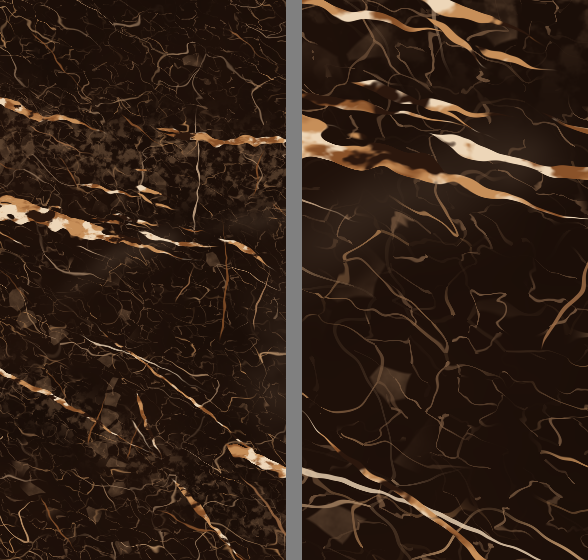
Left, the full canvas; right, a detail of the centre.
This texture is drawn by a Shadertoy shader. Its source:

```glsl
// Dark brown marble with a web of fine cracks, golden mineral veins and grey haze
const vec3 GROUND = vec3(0.105, 0.056, 0.032);
const vec3 UMBER = vec3(0.38, 0.28, 0.20);
const vec3 RUST = vec3(0.54, 0.32, 0.16);
const vec3 GOLD = vec3(0.78, 0.56, 0.35);
const vec3 CREAM = vec3(0.93, 0.84, 0.72);
const vec3 HAZE = vec3(0.29, 0.225, 0.175);

float hash(vec2 p) {
    vec3 q = fract(p.xyx * 0.1031);
    q += dot(q, q.yzx + 33.33);
    return fract((q.x + q.y) * q.z);
}

vec2 hash2(vec2 p) { return vec2(hash(p), hash(p + 57.0)); }

float noise(vec2 p) {
    vec2 i = floor(p), f = fract(p);
    f = f * f * (3.0 - 2.0 * f);
    return mix(mix(hash(i), hash(i + vec2(1, 0)), f.x),
               mix(hash(i + vec2(0, 1)), hash(i + vec2(1, 1)), f.x), f.y);
}

float fbm(vec2 p) {
    float sum = 0.0, gain = 0.533;
    for (int i = 0; i < 4; i++) {
        sum += gain * noise(p);
        p = mat2(1.6, 1.2, -1.2, 1.6) * p + 9.7;
        gain *= 0.5;
    }
    return sum;
}

mat2 rotation(float angle) {
    float c = cos(angle), s = sin(angle);
    return mat2(c, s, -s, c);
}

// Coverage of a line; lines thinner than a pixel fade instead of breaking up
float stroke(float dist, float halfWidth, float pixel) {
    float w = max(halfWidth, 0.5 * pixel);
    return (1.0 - smoothstep(w - 0.6 * pixel, w + 0.6 * pixel, dist))
         * min(1.0, 2.0 * halfWidth / pixel);
}

// Voronoi cells: distance to the border, random value of the border, of the cell
vec3 cells(vec2 p) {
    vec2 base = floor(p), nearest = base, toNearest = vec2(8.0);
    for (int k = 0; k < 9; k++) {
        vec2 id = base + vec2(k % 3 - 1, k / 3 - 1);
        vec2 r = id + hash2(id) - p;
        if (dot(r, r) < dot(toNearest, toNearest)) { toNearest = r; nearest = id; }
    }
    float dist = 8.0, border = 0.0;
    for (int k = 0; k < 25; k++) {
        vec2 id = nearest + vec2(k % 5 - 2, k / 5 - 2);
        if (id == nearest) continue;
        vec2 r = id + hash2(id) - p;
        float d = dot(0.5 * (r + toNearest), normalize(r - toNearest));
        if (d < dist) { dist = d; border = hash(id + nearest + 300.0); }
    }
    return vec3(dist, border, hash(nearest + 91.0));
}

// Crack web: only some borders show, each with its own strength
float cracks(vec2 p, float scale, float halfWidth, float keep, float pixel) {
    vec2 q = rotation(0.5) * p * vec2(0.8, 1.2) * scale + 40.0;
    q += 0.7 * (vec2(noise(q * 1.3), noise(q * 1.3 + 31.0)) - 0.5);
    q += 0.22 * (vec2(noise(q * 4.0), noise(q * 4.0 + 17.0)) - 0.5);
    vec3 cell = cells(q);
    float strength = smoothstep(1.0 - keep, 1.1, cell.y);
    float broken = smoothstep(0.2, 0.6, noise(p * scale * 0.8 + 5.0));
    float w = halfWidth * (0.5 + noise(q * 2.0));
    return stroke(cell.x / scale, w, pixel) * strength * broken;
}

// Tapered ragged vein from a to b
float vein(vec2 p, vec2 a, vec2 b, float halfWidth, float seed, float pixel) {
    float len = distance(a, b);
    vec2 axis = (b - a) / len, r = p - a;
    vec2 q = vec2(dot(r, axis), dot(r, vec2(-axis.y, axis.x)));
    float t = q.x / len;
    float ends = smoothstep(0.0, 0.15, t) * (1.0 - smoothstep(0.35, 1.0, t));
    float wobble = 0.035 * (fbm(vec2(q.x * 9.0, seed * 3.7)) - 0.5);
    float w = halfWidth * ends * (0.25 + 1.5 * noise(q * vec2(28, 55) + seed * 5.3));
    return stroke(abs(q.y + wobble), w, pixel);
}

vec3 mineral(vec2 p) {
    vec3 color = mix(RUST, GOLD, smoothstep(0.36, 0.58, fbm(p * vec2(16, 32))));
    color = mix(color, CREAM, smoothstep(0.49, 0.66, fbm(p * vec2(26, 40) + 8.0)));
    return mix(color, GROUND * 1.6, smoothstep(0.58, 0.66, fbm(p * vec2(17, 30) + 23.0)));
}

void mainImage(out vec4 fragColor, in vec2 fragCoord) {
    float pixel = 1.0 / iResolution.x;
    vec2 p = fragCoord * pixel;
    vec2 w = p + 0.05 * (vec2(fbm(p * 5.0), fbm(p * 5.0 + 19.0)) - 0.5)
               + 0.007 * (vec2(noise(p * 35.0), noise(p * 35.0 + 7.0)) - 0.5);

    // Ground, haze and dusty belts
    float cloud = fbm(p * 4.0 + 3.0), grain = fbm(p * 45.0);
    vec3 color = GROUND * (0.85 + 0.4 * cloud);
    float arc = (w.y - 0.75 - 0.95 * p.x + 0.5 * p.x * p.x) / 0.05;
    float side = length((w - vec2(0.98, 0.72)) / vec2(0.13, 0.2));
    float haze = exp(-arc * arc) * smoothstep(0.1, 0.6, p.x) + exp(-side * side);
    color = mix(color, HAZE, min(1.0, haze) * smoothstep(0.2, 0.7, cloud) * 0.8);
    float upper = (w.y - 1.47 + 0.12 * p.x) / 0.13;
    float lower = (w.y - 0.64 + 0.55 * p.x) / 0.09;
    float belt = max(exp(-upper * upper), 0.8 * exp(-lower * lower));
    color = mix(color, UMBER, belt * smoothstep(0.46, 0.7, grain) * 0.75);

    // Grey broken stones
    vec3 stone = cells(w * 17.0 + 60.0);
    float shard = step(0.88, stone.z) * smoothstep(0.06, 0.13, stone.x) * smoothstep(0.48, 0.6, fbm(p * 3.0 + 44.0));
    color = mix(color, UMBER, shard * (0.25 + 0.7 * grain));

    // Crack webs from fine to coarse
    vec3 tint = mix(UMBER * 1.25, GOLD * 0.9, smoothstep(0.4, 0.65, fbm(p * 6.0 + 70.0)));
    color = mix(color, UMBER * 1.2, cracks(w, 30.0, 0.0013, 0.6 + 0.4 * belt, pixel));
    color = mix(color, tint, cracks(w, 15.0, 0.0016, 0.85, pixel));
    color = mix(color, mix(tint, CREAM, 0.25), cracks(w, 6.5, 0.0022, 0.85, pixel));

    // Scattered long veins and short lenses along the upper belt
    float lens = 0.0;
    for (int i = 0; i < 40; i++) {
        float n = float(i);
        vec2 h = hash2(vec2(n, 7.0)), k = hash2(vec2(n, 23.0));
        bool isLens = i < 14;
        vec2 a = isLens ? vec2(h.x - 0.1, 1.12 + 0.42 * h.y) : vec2(1.2 * h.x - 0.2, 2.0 * h.y);
        float angle = isLens ? -0.1 - 0.4 * k.x : (k.x > 0.65 ? 1.1 + 0.5 * k.y : -0.4 - 0.9 * k.x);
        float len = isLens ? 0.1 + 0.16 * k.y : 0.14 + 0.45 * k.y * k.y;
        float size = isLens ? 0.003 + 0.007 * h.x * k.y : 0.0016 + 0.0025 * k.y * h.x;
        float cover = vein(w, a, a + len * vec2(cos(angle), sin(angle)), size, n, pixel);
        if (isLens) lens = max(lens, cover);
        else color = mix(color, mix(RUST, CREAM, pow(hash(vec2(n, 41.0)), 3.0)), cover * 0.85);
    }

    // Main veins
    lens = max(lens, vein(w, vec2(-0.14, 1.27), vec2(0.7, 1.05), 0.034, 51.0, pixel));
    lens = max(lens, vein(w, vec2(-0.1, 1.29), vec2(0.4, 1.16), 0.01, 52.0, pixel));
    lens = max(lens, vein(w, vec2(-0.08, 1.61), vec2(0.4, 1.48), 0.012, 53.0, pixel));
    lens = max(lens, vein(w, vec2(0.55, 1.49), vec2(1.3, 1.42), 0.014, 54.0, pixel));
    lens = max(lens, vein(w, vec2(0.79, 0.41), vec2(1.2, 0.19), 0.019, 55.0, pixel));
    lens = max(lens, vein(w, vec2(0.3, 0.85), vec2(1.2, 0.15), 0.004, 56.0, pixel));
    lens = max(lens, vein(w, vec2(-0.1, 0.73), vec2(0.6, 0.33), 0.007, 57.0, pixel));
    lens = max(lens, vein(w, vec2(0.47, 0.59), vec2(0.58, 0.32), 0.007, 58.0, pixel));
    lens = max(lens, vein(w, vec2(0.6, 0.29), vec2(1.0, -0.18), 0.008, 59.0, pixel));
    color = mix(color, mineral(w), lens);

    fragColor = vec4(color, 1.0);
}
```
